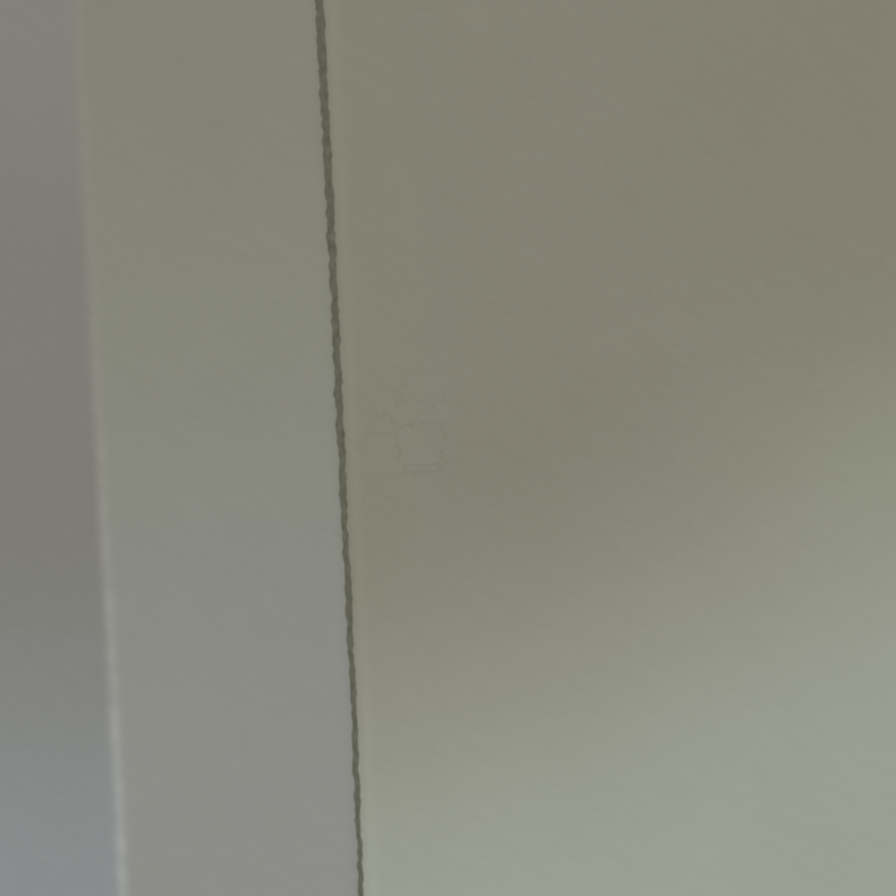
Reproduce this texture procedurally as a Shadertoy shader.

```glsl
// Painted plaster wall with a thin dark crack, a soft raised ridge and light from below.

vec2 hashGradient(vec2 cell) {
    vec2 h = vec2(dot(cell, vec2(127.1, 311.7)), dot(cell, vec2(269.5, 183.3)));
    return 2.0 * fract(sin(h) * 43758.5) - 1.0;
}

float gradientNoise(vec2 p) {
    vec2 i = floor(p), f = fract(p);
    vec2 u = f * f * f * (f * (f * 6.0 - 15.0) + 10.0);
    float a = dot(hashGradient(i), f);
    float b = dot(hashGradient(i + vec2(1, 0)), f - vec2(1, 0));
    float c = dot(hashGradient(i + vec2(0, 1)), f - vec2(0, 1));
    float d = dot(hashGradient(i + vec2(1, 1)), f - vec2(1, 1));
    return mix(mix(a, b, u.x), mix(c, d, u.x), u.y);
}

float fbm(vec2 p) {
    float sum = 0.0, amplitude = 0.5;
    for (int octave = 0; octave < 4; octave++) {
        sum += amplitude * gradientNoise(p);
        p = mat2(1.6, 1.2, -1.2, 1.6) * p;
        amplitude *= 0.5;
    }
    return sum;
}

float spot(vec2 uv, vec2 center, vec2 radius) {
    vec2 q = (uv - center) / radius;
    return exp(-dot(q, q));
}

void mainImage(out vec4 fragColor, in vec2 fragCoord) {
    vec2 uv = fragCoord / iResolution.xy;
    float pixel = 1.0 / iResolution.y;

    // Signed horizontal distances to the crack and the ridge
    float wobble = 0.0022 * gradientNoise(vec2(uv.y * 24.0, 3.5))
                 + 0.0022 * gradientNoise(vec2(uv.y * 85.0, 8.5));
    float crack = uv.x - (0.403 - 0.047 * uv.y + 0.006 * uv.y * (1.0 - uv.y) + wobble);
    float ridge = uv.x - (0.138 - 0.053 * uv.y + 0.002 * gradientNoise(vec2(uv.y * 9.0, 1.5)));

    // Right panel, lit from the lower right
    float slope = uv.y - 0.4 * (uv.x - 0.4);
    vec3 right = mix(vec3(0.515, 0.505, 0.45), vec3(0.61, 0.625, 0.58),
                     1.0 - smoothstep(-0.12, 0.47, slope));
    right += vec3(-0.004, 0.008, 0.003) * spot(uv, vec2(0.4, 0.65), vec2(0.07, 0.4));
    right += vec3(0.006, 0.0, -0.006) * spot(uv, vec2(1.0, 0.87), vec2(0.12, 0.2));
    right += vec3(0.012, 0.022, 0.01) * spot(uv, vec2(0.98, 0.52), vec2(0.16, 0.15));

    // Middle panel and the cooler left edge
    vec3 middle = mix(vec3(0.55, 0.555, 0.535), vec3(0.515, 0.515, 0.46),
                      smoothstep(0.0, 0.95, uv.y));
    vec3 left = mix(vec3(0.535, 0.55, 0.55), vec3(0.49, 0.485, 0.46),
                    smoothstep(0.0, 0.45, uv.y));
    left += 0.02 * smoothstep(0.65, 1.0, uv.y);
    vec3 color = mix(left, middle, smoothstep(-0.014, 0.012, ridge));
    color = mix(color, right, smoothstep(-0.004, 0.006, crack));

    // Highlight along the ridge, stronger towards the bottom
    float shine = mix(0.055, 0.012, smoothstep(0.05, 0.9, uv.y));
    color += shine * exp(-pow(ridge / 0.007, 2.0)) * (1.0 + 0.6 * gradientNoise(uv * vec2(20, 60)));

    // Broad stains, slanted brush marks and fine grain
    color += vec3(0.014, 0.012, 0.018) * fbm(uv * 4.0 + 7.0);
    vec2 brushed = mat2(0.87, 0.5, -0.5, 0.87) * uv;
    color += 0.012 * fbm(brushed * vec2(16.0, 75.0));
    color += 0.006 * gradientNoise(uv * 150.0);

    // Faint hairlines beside the crack
    float hairline = abs(fbm(uv * vec2(18.0, 32.0) + 2.0));
    color -= 0.022 * (1.0 - smoothstep(0.0, 0.035, hairline))
           * spot(uv, vec2(0.46, 0.51), vec2(0.06, 0.07));

    // Crack: rough dark core, soft shade and a pale lip
    float halfWidth = mix(0.0022, 0.0042, uv.y) * (1.0 + 0.6 * gradientNoise(vec2(uv.y * 110.0, 5.5)));
    float core = 1.0 - smoothstep(halfWidth - pixel, halfWidth + pixel + 0.0012, abs(crack));
    color -= 0.025 * exp(-pow(crack / 0.008, 2.0));
    color += 0.012 * exp(-pow((crack - 0.013) / 0.008, 2.0));
    vec3 crackColor = vec3(0.355, 0.355, 0.305) + 0.07 * gradientNoise(uv * vec2(160, 100));
    color = mix(color, crackColor, 0.88 * core);

    fragColor = vec4(color, 1.0);
}
```
